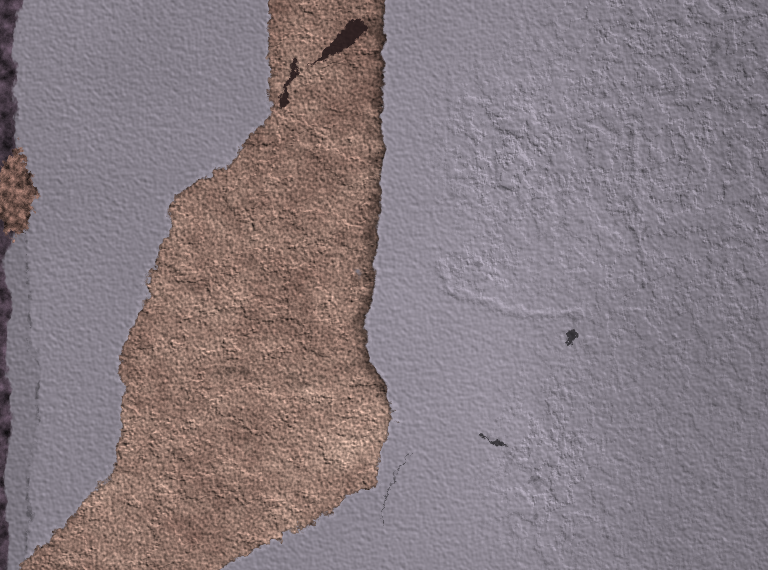
Write a WebGL 2 fragment shader that draws this texture.

```glsl
#version 300 es
precision highp float;
// Weathered grey plaster with a broken-away patch of sandy render.
// Two edge profiles bound the patch; both surfaces are gradient-noise
// height fields shaded by slope, lit from the upper right.
#define PLASTER vec3(.53, .508, .55)
#define SAND_LIGHT vec3(.64, .53, .482)
#define SAND_DARK vec3(.425, .325, .295)
#define CAVITY vec3(.15, .105, .11)
#define GAP vec3(.27, .225, .265)
#define LIGHT_STEP vec2(.0019, .0023)
#define PLASTER_RELIEF .27
#define SAND_RELIEF .5
#define EDGE_JAG .02
uniform vec2 u_resolution;
out vec4 fragColor;

// Patch boundaries in canvas heights, top to bottom.
const float LEFT[20] = float[](.477, .474, .477, .47, .463, .428, .349, .3, .291, .265,
  .26, .226, .214, .216, .211, .204, .193, .133, .084, .032);
const float RIGHT[20] = float[](.675, .672, .674, .674, .672, .674, .67, .668, .663, .658,
  .651, .64, .651, .677, .692, .665, .658, .584, .482, .377);

vec2 hashGradient(vec2 cell) {
  vec3 h = fract(cell.xyx * vec3(.1031, .103, .0973));
  h += dot(h, h.yzx + 33.33);
  return 2. * fract((h.xx + h.yz) * h.zy) - 1.;
}
float noise(vec2 p) {
  vec2 i = floor(p), f = p - i, u = f * f * (3. - 2. * f), o = vec2(0, 1);
  float a = dot(hashGradient(i), f), b = dot(hashGradient(i + o.yx), f - o.yx);
  float c = dot(hashGradient(i + o), f - o), d = dot(hashGradient(i + 1.), f - 1.);
  return mix(mix(a, b, u.x), mix(c, d, u.x), u.y);
}
float fbm(vec2 p) {
  float sum = 0., amp = 1.;
  for (int i = 0; i < 5; i++, amp *= .6) {
    sum += amp * noise(p);
    p = mat2(1.68, 1.26, -1.26, 1.68) * p + 17.3;
  }
  return sum;
}
vec2 warp(vec2 p, float f) { return vec2(fbm(p * f), fbm(p * f + 7.)); }
float ramp(float a, float b, float x) { return smoothstep(a, b, x); }
float near(float d, float width) { return 1. - ramp(0., width, d); }
float line(vec2 p, vec4 ends) {
  vec2 ab = ends.zw - ends.xy, q = p - ends.xy;
  return length(q - ab * clamp(dot(q, ab) / dot(ab, ab), 0., 1.));
}
float blob(vec2 p, float x, float y, float rx, float ry) {
  vec2 q = (p - vec2(x, y)) / vec2(rx, ry);
  return exp(-dot(q, q));
}
float dome(vec2 p, float x, float y, float r) { return ramp(r + .006, r - .006, distance(p, vec2(x, y))); }

// Horizontal distance to a profile, corrected for slope.
float edge(vec2 p, float profile[20]) {
  float t = clamp(19. - p.y * 19., 0., 18.999);
  int i = int(t);
  float rise = profile[i + 1] - profile[i];
  return (p.x - profile[i] - rise * fract(t)) / length(vec2(1, rise * 19.));
}
float roughness(vec2 p) {
  float r = blob(p, .877, .737, .1, .14) + .8 * blob(p, .947, .175, .09, .15) + .9 * blob(p, .842, .526, .06, .045);
  return min(r + ramp(.84, 1.1, p.x) * (.3 + .5 * ramp(.2, .75, p.y)), 1.);
}
float plasterHeight(vec2 p, float rough) {
  float h = .8 * noise(p * vec2(85, 110)) + .75 * noise(p * 165.);
  // Flakes with steep borders.
  float flakes = fbm(p * vec2(25, 22));
  h += rough * (1.5 * flakes + 1.1 * ramp(-.12, .12, flakes) + 1.1 * noise(p * 70.));
  // Blisters and raised seams.
  vec2 q = p + .012 * warp(p, 30.);
  h += 1.2 * (dome(q, .907, .793, .03) + dome(q, .904, .702, .034) + dome(q, .953, .649, .018));
  float seam = min(line(q, vec4(.772, .544, .784, .495)), line(q, vec4(.784, .495, .93, .447)));
  seam = min(seam, line(q, vec4(.93, .447, 1.021, .453)));
  seam = min(seam, line(q, vec4(1.118, .772, 1.118, .588)));
  return h + 1.4 * near(seam, .012);
}
vec3 plasterColor(vec2 p, float aa) {
  float rough = roughness(p), detail = fbm(p * 42.);
  float shade = plasterHeight(p, rough) - plasterHeight(p + LIGHT_STEP, rough);
  float tone = .99 + .1 * blob(p, .8, .45, .3, .5) + .05 * fbm(p * 4.);
  tone -= .09 * ramp(.9, 1.4, p.x) + .25 * rough * ramp(.25, .65, detail);
  vec3 c = PLASTER * (tone + PLASTER_RELIEF * clamp(shade, -1.6, 1.));
  // Hairline crack and broken pits.
  vec2 q = p + .014 * warp(p, 38.);
  float crack = min(line(q, vec4(.719, .207, .681, .144)), line(q, vec4(.681, .144, .668, .079)));
  c *= 1. - .4 * near(crack, aa) * ramp(-.35, .15, detail);
  float pit = min(line(q, vec4(.842, .235, .891, .216)), line(q, vec4(.996, .396, 1.006, .416)) - .003);
  c *= 1. - .6 * near(pit + .007 * detail, .002 + aa);
  // Worn slab, dark gap and stones at the left.
  float wobble = .022 * fbm(p * vec2(14, 10));
  float slab = p.x - .065 + .08 * abs(p.y - .3) + wobble;
  c *= 1. - .08 * near(slab, .006) - .25 * near(abs(slab), .006) * ramp(-.1, .3, detail);
  float gap = p.x - mix(.012, .027, ramp(.5, .65, p.y)) + wobble;
  c = mix(GAP * (1. + detail), c, ramp(-.003, .003, gap));
  float stones = blob(p, .026, .66, .036, .085) + .45 * detail;
  return mix(c, SAND_DARK * (1. + 1.2 * fbm(p * 70.)), ramp(.42, .52, stones));
}
float sandHeight(vec2 p) {
  float layers = fbm(p * vec2(12, 16));
  return .8 * layers + .7 * ramp(.05, .2, layers) + .9 * fbm(p * 48.) + .8 * noise(p * 150.);
}
vec3 sandColor(vec2 p, float rightGap, float aa) {
  float shade = sandHeight(p) - sandHeight(p + LIGHT_STEP), detail = fbm(p * 30.);
  float light = .58 + .5 * fbm(p * vec2(7, 11)) - .25 * ramp(.55, .9, p.y) + .3 * detail;
  light += .35 * (blob(p, .55, .96, .05, .05) + blob(p, .62, .2, .1, .12));
  vec3 c = mix(SAND_DARK, SAND_LIGHT, clamp(light, 0., 1.2));
  c *= 1. + SAND_RELIEF * clamp(shade, -1.2, .8) + .55 * noise(p * 215.);
  // Broken shadows of the right lip and a ledge.
  c *= 1. - .34 * near(rightGap + .03 * detail, .032) * ramp(.2, .34, p.y);
  float ledge = line(p + .045 * warp(p, 13.), vec4(.4, .335, .65, .345));
  c *= 1. - .32 * near(ledge, .022) * ramp(-.15, .35, detail);
  // Tapered hollow, slit and grey chip.
  vec2 q = p + .017 * warp(p, 34.);
  float hollow = line(q, vec4(.625, .95, .535, .875)) - .017 * ramp(.53, .63, q.x);
  hollow = min(hollow, line(q, vec4(.518, .895, .498, .816)) - .005);
  c = mix(c, CAVITY, .9 * ramp(aa, -aa, hollow));
  return mix(c, PLASTER * .9, dome(q, .627, .523, .006));
}
void main() {
  vec2 p = gl_FragCoord.xy / u_resolution.y, jag = EDGE_JAG * warp(p, 22.);
  float aa = 1.2 / u_resolution.y;
  float rightGap = -edge(p + jag * mix(1.2, .6, ramp(.2, .4, p.y)), RIGHT);
  float inside = min(edge(p + jag, LEFT), rightGap);
  vec3 plaster = plasterColor(p, aa) * (1. + .08 * near(abs(inside + .003), .006));
  vec3 sand = sandColor(p, rightGap, aa) * (1. - .3 * near(inside, .006));
  fragColor = vec4(mix(plaster, sand, ramp(-aa, aa, inside)), 1);
}
```
